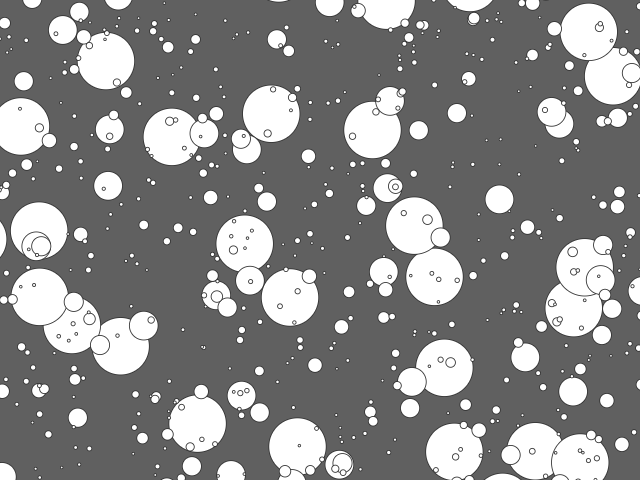
This pattern is drawn by a Shadertoy shader. Its source:

```glsl
// White outlined discs of harmonically shrinking radius scattered over grey.

const vec3 BACKGROUND = vec3(0.378);
const vec3 DISC_FILL = vec3(1.0);
const vec3 DISC_LINE = vec3(0.2);

const int SIZE_COUNT = 23;          // radii are LARGEST_RADIUS / 1, 2, 3, ...
const int DISCS_PER_CELL = 2;
const float LARGEST_RADIUS = 0.0598; // in canvas heights
const float CELL_SIZE = 1.0 / 3.0;
const float LINE_WIDTH = 0.0018;

// Sine hash: two random values in 0..1
vec2 hash2(vec3 key) {
    vec2 phase = vec2(dot(key, vec3(127.1, 311.7, 74.7)),
                      dot(key, vec3(269.5, 183.3, 246.1)));
    return fract(sin(phase) * 43758.545);
}

// Antialiased inside of a signed distance
float coverage(float dist, float pixel) {
    return clamp(0.5 - dist / pixel, 0.0, 1.0);
}

// Paints one outlined disc over the given colour
vec3 paintDisc(vec3 color, float dist, float lineWidth, float pixel) {
    color = mix(color, DISC_LINE, coverage(dist - 0.5 * lineWidth, pixel));
    return mix(color, DISC_FILL, coverage(dist + 0.5 * lineWidth, pixel));
}

// Paints all discs of one radius that can reach the point
vec3 paintLayer(vec3 color, vec2 point, float radius, float seed, float pixel) {
    // Discs are smaller than half a cell, so the nearest 2 x 2 cells suffice
    vec2 firstCell = floor(point / CELL_SIZE - 0.5);
    for (int y = 0; y < 2; y++) {
        for (int x = 0; x < 2; x++) {
            vec2 cell = firstCell + vec2(x, y);
            for (int i = 0; i < DISCS_PER_CELL; i++) {
                vec2 jitter = hash2(vec3(cell, seed + 0.37 * float(i)));
                vec2 center = (cell + jitter) * CELL_SIZE;
                float dist = length(point - center) - radius;
                color = paintDisc(color, dist, LINE_WIDTH, pixel);
            }
        }
    }
    return color;
}

void mainImage(out vec4 fragColor, in vec2 fragCoord) {
    float pixel = 1.0 / iResolution.y;
    vec2 point = fragCoord * pixel;

    // Large discs first, small ones on top
    vec3 color = BACKGROUND;
    for (int n = 1; n <= SIZE_COUNT; n++) {
        float radius = LARGEST_RADIUS / float(n);
        color = paintLayer(color, point, radius, float(n), pixel);
    }
    fragColor = vec4(color, 1.0);
}
```
